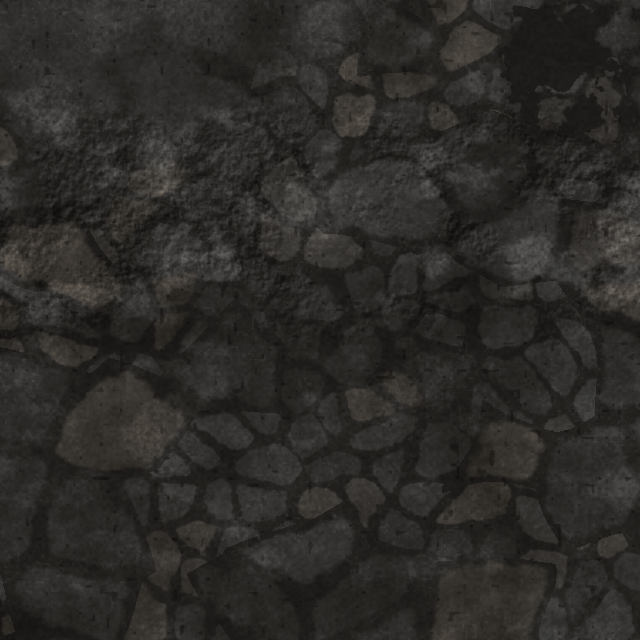
This texture is drawn by a WebGL 2 fragment shader. Its source:

```glsl
#version 300 es
precision highp float;

uniform vec2 u_resolution;
out vec4 fragColor;

vec2 hash22(vec2 p) {
    vec3 q = fract(p.xyx * vec3(0.1031, 0.1030, 0.0973));
    q += dot(q, q.yzx + 33.33);
    return fract((q.xx + q.yz) * q.zy);
}

float valueNoise(vec2 p) {
    vec2 cell = floor(p), f = fract(p);
    f = f * f * (3.0 - 2.0 * f);
    float bottom = mix(hash22(cell).x, hash22(cell + vec2(1, 0)).x, f.x);
    float top = mix(hash22(cell + vec2(0, 1)).x, hash22(cell + vec2(1, 1)).x, f.x);
    return mix(bottom, top, f.y);
}

// Layered noise, normalised around 0.5
float fbm(vec2 p, int octaves) {
    float sum = 0.0, total = 0.0, amp = 0.5;
    mat2 turn = mat2(1.6, 1.2, -1.2, 1.6);
    for (int i = 0; i < octaves; i++) {
        sum += amp * valueNoise(p);
        total += amp;
        amp *= 0.55;
        p = turn * p + 17.3;
    }
    return sum / total;
}

// Rounded cells: x = distance to the joint, yz = random values of the cell
vec3 stoneCells(vec2 p, float jitter) {
    vec2 home = floor(p), nearCell = home, nearVec = vec2(0);
    float best = 100.0;
    for (int y = -1; y <= 1; y++)
    for (int x = -1; x <= 1; x++) {
        vec2 cell = home + vec2(x, y);
        vec2 toSite = cell + 0.5 + jitter * (hash22(cell) - 0.5) - p;
        float d = dot(toSite, toSite);
        if (d < best) { best = d; nearCell = cell; nearVec = toSite; }
    }
    float sum = 0.0;
    for (int y = -2; y <= 2; y++)
    for (int x = -2; x <= 2; x++) {
        if (x == 0 && y == 0) continue;
        vec2 cell = nearCell + vec2(x, y);
        vec2 toSite = cell + 0.5 + jitter * (hash22(cell) - 0.5) - p;
        float edge = dot(0.5 * (toSite + nearVec), normalize(toSite - nearVec));
        sum += exp(-16.0 * edge);
    }
    return vec3(-log(sum) / 16.0, hash22(nearCell + 41.0));
}

// Raised grit lit from the upper left
float relief(vec2 p, float scale) {
    vec2 lightStep = vec2(-0.0025, 0.003);
    return fbm(p * scale, 3) - fbm((p + lightStep) * scale, 3);
}

float bell(float x, float centre, float width) {
    float t = (x - centre) / width;
    return exp(-t * t);
}

void main() {
    vec2 p = gl_FragCoord.xy / u_resolution.y;
    float broad = fbm(p * 4.0 + 3.0, 5);
    float cloud = fbm(p * 11.0 + 23.0, 5);
    float ragged = fbm(p * 34.0 + 7.0, 4);
    float grain = fbm(p * 190.0, 2);

    // Large stones, with clusters of smaller ones between them
    vec2 warp = vec2(valueNoise(p * 9.0 + 5.0), valueNoise(p * 9.0 + 61.0)) - 0.5;
    vec2 q = mat2(0.97, 0.22, -0.25, 0.97) * (p + 0.045 * warp);
    vec3 large = stoneCells(q * vec2(6.2, 7.2) + 2.0, 0.85);
    vec3 small = stoneCells(q * vec2(13.0, 14.5) + 31.0, 0.95);
    bool isLarge = large.y > 0.5;
    vec3 stone = isLarge ? large : small;
    float joint = isLarge ? 0.075 : 0.085;
    float rough = (ragged - 0.5) * (isLarge ? 0.14 : 0.26);
    float body = smoothstep(joint - 0.03, joint + 0.04, stone.x + rough);

    // Worn zones and smooth plaster hide the stones
    float plaster = smoothstep(-0.05, 0.08, 0.36 - p.x + 0.5 * (broad - 0.5))
                  * smoothstep(0.74, 0.86, p.y + 0.3 * (cloud - 0.5));
    float clarity = smoothstep(0.26, 0.52, fbm(p * 5.0 + 71.0, 4));
    float stoneTone = 0.18 + 0.055 * (stone.z - 0.4);
    float tone = mix(0.122, stoneTone, body * mix(0.45, 1.0, clarity));
    tone = mix(tone, 0.168, plaster * 0.9);

    // Stains, streaks and fine grain
    float streaks = fbm(p * vec2(38.0, 8.0), 3);
    float scratches = fbm(p * vec2(10.0, 46.0) + 13.0, 3);
    tone *= 0.52 + 0.55 * broad + 0.45 * cloud;
    tone *= 1.0 + 0.22 * (streaks - 0.5) + 0.2 * (scratches - 0.5);
    tone *= 1.0 + 0.32 * (grain - 0.5) + 0.3 * (ragged - 0.5);
    tone *= 1.0 - 0.22 * bell(p.y, 0.5, 0.07) * (1.0 - smoothstep(0.2, 0.7, p.x));
    tone *= 1.0 - 0.25 * bell(p.x, 0.43, 0.07) * smoothstep(0.7, 0.95, p.y);

    // Crumbling band with pale crusts
    float band = smoothstep(0.42, 0.58, p.y) * (1.0 - smoothstep(0.76, 0.9, p.y));
    float crumble = band * smoothstep(0.42, 0.6, fbm(p * 8.0 + 47.0, 4));
    float crust = smoothstep(0.5, 0.72, fbm(p * vec2(12.0, 17.0) + 83.0, 5));
    float grit = relief(p, 75.0);
    tone += crumble * clamp(grit, -0.12, 0.25) * 0.3;
    tone += 0.03 * grit * body;
    tone += crust * (0.045 + 0.06 * band) * (0.5 + grain);

    // Pale specks and small pits
    float specks = smoothstep(0.73, 0.86, valueNoise(p * 210.0 + 9.0));
    float pits = smoothstep(0.86, 0.95, valueNoise(p * 95.0 + 19.0));
    tone += 0.032 * specks * smoothstep(0.42, 0.62, cloud);
    tone *= 1.0 - 0.3 * pits;

    // Flaked black patch with a ragged outline
    float patchDist = length((p - vec2(0.89, 0.92)) * vec2(1.0, 0.85));
    patchDist += 0.3 * (cloud - 0.5) + 0.12 * (ragged - 0.5);
    float flake = 1.0 - smoothstep(0.085, 0.093, patchDist);
    tone = mix(tone, 0.085 + 0.03 * grain, flake * 0.9);

    // Warm shadows, neutral lights, a few brown stones
    vec3 tint = mix(vec3(1.05, 1.0, 0.92), vec3(1.01, 1.0, 0.975), smoothstep(0.12, 0.22, tone));
    float brown = smoothstep(0.7, 0.95, stone.z) * body * (1.0 - plaster) * (1.0 - flake);
    tint *= mix(vec3(1.0), vec3(1.07, 0.99, 0.91), brown * 0.8);
    fragColor = vec4(clamp(tone * tint, 0.0, 1.0), 1.0);
}
```
